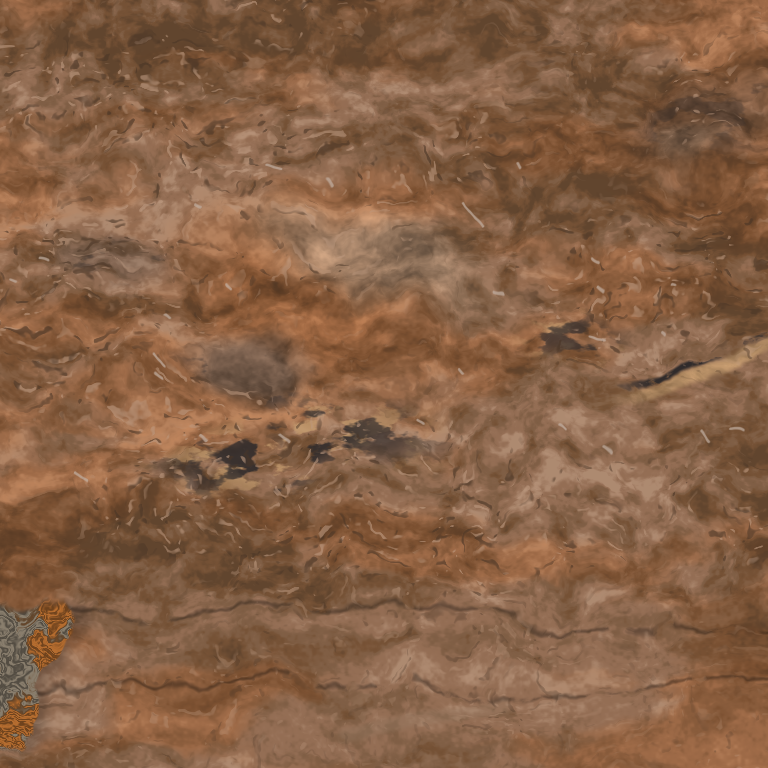
Write a Shadertoy shader that draws this texture.

```glsl
// Weathered rusty brown stone slab with streaks, mineral seams, flecks and a broken corner.
#define BROAD 0.95
#define STREAK 0.65
#define MOTTLE 0.95
#define GRAIN 0.20
#define RUST vec3(0.56, 0.34, 0.19)
#define CREAM vec3(0.77, 0.61, 0.43)
#define CHARCOAL vec3(0.19, 0.17, 0.17)
#define ASH vec3(0.59, 0.48, 0.39)
#define SLATE vec3(0.36, 0.30, 0.26)
#define SLIVERS 26

float hash(vec2 p) {
    vec3 a = fract(p.xyx * 0.1031);
    a += dot(a, a.yzx + 33.33);
    return fract((a.x + a.y) * a.z);
}

float noise(vec2 p) {
    vec2 i = floor(p), f = fract(p);
    f = f * f * (3.0 - 2.0 * f);
    return mix(mix(hash(i), hash(i + vec2(1, 0)), f.x),
               mix(hash(i + vec2(0, 1)), hash(i + vec2(1, 1)), f.x), f.y);
}

float fbm(vec2 p) {
    float sum = 0.0, amp = 0.52;
    for (int i = 0; i < 5; i++) {
        sum += amp * noise(p);
        p = mat2(1.98, 0.24, -0.24, 1.98) * p + 17.3;
        amp *= 0.5;
    }
    return sum;
}

// Soft ellipse sheared by a slope
float blob(vec2 p, vec2 center, vec2 radius, float slope) {
    vec2 d = p - center;
    d.y -= slope * d.x;
    return 1.0 - smoothstep(0.35, 1.2, length(d / radius));
}

float segment(vec2 p, vec2 a, vec2 b) {
    vec2 d = b - a;
    return length(p - a - d * clamp(dot(p - a, d) / dot(d, d), 0.0, 1.0));
}

// Brown ramp from shadow to dust
vec3 stoneRamp(float t) {
    vec3 c = mix(vec3(0.38, 0.27, 0.18), vec3(0.46, 0.32, 0.21), smoothstep(0.18, 0.40, t));
    c = mix(c, vec3(0.50, 0.37, 0.27), smoothstep(0.38, 0.52, t));
    c = mix(c, vec3(0.58, 0.43, 0.33), smoothstep(0.52, 0.70, t));
    return mix(c, vec3(0.68, 0.54, 0.44), smoothstep(0.70, 0.94, t));
}

void mainImage(out vec4 fragColor, in vec2 fragCoord) {
    vec2 uv = fragCoord / iResolution.xy;
    vec2 warp = vec2(fbm(uv * 11.0), fbm(uv * 11.0 + 41.0)) - 0.5;
    vec2 p = uv + warp * vec2(0.12, 0.07);

    // Layered tone: broad beds, streaks, mottling, grain
    float calm = 1.0 - smoothstep(0.19, 0.24, p.y);
    float mottle = fbm(uv * vec2(40.0, 56.0) + warp * 3.0);
    float grain = noise(uv * 215.0) * 0.6 + noise(uv * 120.0 + 5.0) * 0.4;
    float t = 0.49 + BROAD * (fbm(p * vec2(2.6, 7.0) + 3.0) - 0.5)
            + STREAK * (fbm(p * vec2(6.0, 32.0)) - 0.5)
            + MOTTLE * (mottle - 0.5) * (1.0 - 0.5 * calm)
            + GRAIN * (grain - 0.5);
    vec3 col = stoneRamp(t);

    // Rust stains, ash cloud and slate patches
    float rust = 0.65 * smoothstep(0.46, 0.66, fbm(p * vec2(4.0, 11.0) + 23.0));
    rust = max(rust, 0.85 * blob(p, vec2(0.40, 0.60), vec2(0.20, 0.14), -0.25));
    col = mix(col, RUST * (0.60 + 0.80 * t), rust * 0.75);
    float ash = blob(p, vec2(0.50, 0.66), vec2(0.17, 0.065), -0.25);
    ash = max(ash, 0.6 * blob(p, vec2(0.90, 0.81), vec2(0.05, 0.03), 0.0));
    col = mix(col, ASH * (0.60 + 0.80 * t), ash * 0.8);
    float slate = blob(p, vec2(0.34, 0.525), vec2(0.085, 0.05), 0.0);
    slate = max(slate, 0.6 * blob(p, vec2(0.15, 0.665), vec2(0.08, 0.04), 0.0));
    slate = max(slate, 0.5 * blob(p, vec2(0.92, 0.84), vec2(0.13, 0.07), 0.2));
    col = mix(col, SLATE * (0.50 + t), slate * 0.75);

    // Lower beds: dark parting lines and a pale brushed stroke
    float crack = 1.0 - smoothstep(0.0, 0.006, abs(p.y - 0.215 + 0.03 * uv.x));
    crack = max(crack, 1.0 - smoothstep(0.0, 0.005, abs(p.y - 0.115 + 0.01 * uv.x)));
    col *= 1.0 - 0.30 * crack * smoothstep(0.40, 0.60, mottle + 0.1);
    float stroke = segment(uv + warp * 0.02, vec2(0.45, 0.045), vec2(0.66, 0.085));
    col = mix(col, ASH, 0.35 * (1.0 - smoothstep(0.004, 0.014, stroke)));

    // Cream and charcoal mineral pockets
    float seam = blob(p, vec2(0.38, 0.42), vec2(0.20, 0.065), 0.15);
    seam = max(seam, 0.8 * blob(p, vec2(0.76, 0.56), vec2(0.08, 0.04), -0.1));
    float creamSpots = smoothstep(0.51, 0.64, fbm(uv * vec2(30.0, 54.0) + 61.0));
    float darkSpots = smoothstep(0.55, 0.63, fbm(uv * vec2(19.0, 36.0) + 83.0));
    col = mix(col, CREAM, creamSpots * seam * 0.8);
    col = mix(col, CHARCOAL, darkSpots * max(seam, slate * 0.7) * 0.9);

    // Rising vein at the right edge
    float rise = uv.y + warp.y * 0.05 - 0.48 - 0.32 * (uv.x - 0.82);
    float reach = smoothstep(0.78, 0.88, uv.x + warp.x * 0.1);
    col = mix(col, CREAM * (0.6 + 0.7 * mottle), reach * 0.75 * (1.0 - smoothstep(0.004, 0.014, abs(rise))));
    float edge = 1.0 - smoothstep(0.002, 0.009, abs(rise - 0.016));
    col = mix(col, CHARCOAL, reach * edge * smoothstep(0.40, 0.55, mottle));

    // Pits and pale flecks
    float rough = smoothstep(0.40, 0.60, fbm(uv * vec2(5.0, 9.0) + 9.0)) * (1.0 - 0.6 * calm);
    float fleck = smoothstep(0.76, 0.94, noise(uv * vec2(95.0, 140.0) + warp * 14.0));
    float pit = smoothstep(0.76, 0.94, noise(uv * vec2(80.0, 125.0) + warp * 14.0 + 50.0));
    col = mix(col, vec3(0.74, 0.60, 0.50), fleck * (0.15 + 0.45 * rough));
    col = mix(col, vec3(0.29, 0.21, 0.15), pit * (0.15 + 0.45 * rough));

    // Scattered white slivers
    for (int i = 0; i < SLIVERS; i++) {
        float k = float(i);
        vec2 a = vec2(hash(vec2(k, 3.0)), 0.38 + 0.42 * hash(vec2(k, 8.0)));
        float len = mix(0.004, 0.026, pow(hash(vec2(k, 5.0)), 2.0));
        float d = segment(uv + warp * 0.035, a, a + len * vec2(1.0, -1.4 * hash(vec2(k, 9.0))));
        col = mix(col, vec3(0.76, 0.69, 0.64), 0.7 * (1.0 - smoothstep(0.0006, 0.003, d)));
    }

    // Broken corner with swirled grey and orange layers
    float rim = 0.075 - 0.035 * smoothstep(0.20, 0.05, uv.y) + warp.x * 0.09 - uv.x;
    float span = smoothstep(0.015, 0.035, p.y) * (1.0 - smoothstep(0.212, 0.222, p.y));
    float swirl = fbm(uv * vec2(24.0, 17.0) + warp * 5.0);
    vec3 rock = mix(vec3(0.49, 0.45, 0.39), vec3(0.65, 0.39, 0.17), smoothstep(0.47, 0.55, swirl));
    rock *= 0.88 + 0.22 * sin(swirl * 70.0);
    col *= 1.0 - 0.22 * span * smoothstep(-0.035, 0.0, rim);
    col = mix(col, rock, span * smoothstep(-0.002, 0.003, rim));

    fragColor = vec4(clamp(col, 0.0, 1.0), 1.0);
}
```
